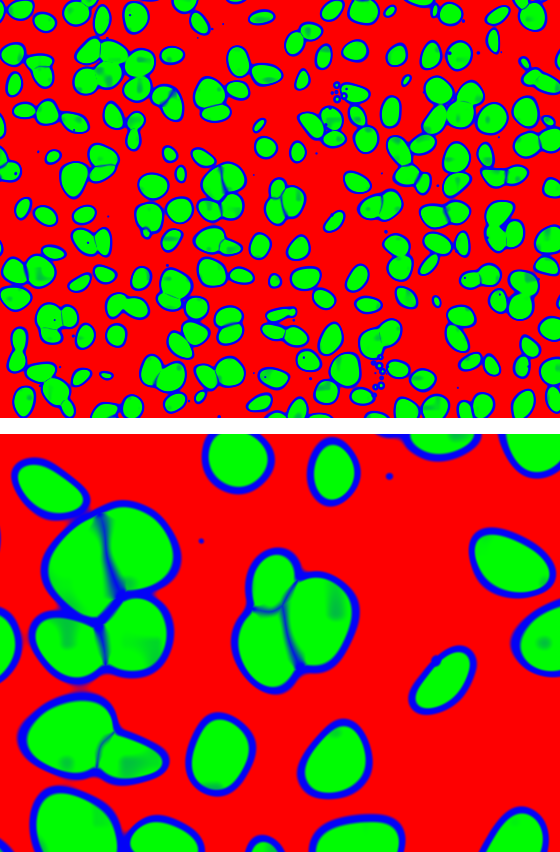
Top: the whole. Bottom: its middle third, enlarged.
This pattern is drawn by a Shadertoy shader. Its source:

```glsl
// Scattered rounded grains, green with blue rims on a red ground, with fine debris.

const vec3 GROUND = vec3(0.995, 0.0, 0.005);
const vec3 RIM    = vec3(0.01, 0.01, 0.97);
const vec3 BODY   = vec3(0.0, 0.99, 0.01);

const float RIM_WIDTH     = 0.0058;
const float EDGE_SOFT     = 0.0015;
const float GRAIN_SPACING = 0.076;
const float GRAIN_RADIUS  = 0.036;
const float SPECK_SPACING = 0.017;

// Three random values per lattice point, without sine
vec3 hash3(vec2 cell, float seed) {
    vec3 q = fract(vec3(cell.xyx + seed * 17.3) * vec3(0.1031, 0.1030, 0.0973));
    q += dot(q, q.yxz + 33.33);
    return fract((q.xxy + q.yzz) * q.zyx);
}

float noise(vec2 p, float seed) {
    vec2 i = floor(p), f = fract(p);
    f = f * f * (3.0 - 2.0 * f);
    float low  = mix(hash3(i, seed).x, hash3(i + vec2(1, 0), seed).x, f.x);
    float high = mix(hash3(i + vec2(0, 1), seed).x, hash3(i + vec2(1, 1), seed).x, f.x);
    return mix(low, high, f.y);
}

mat2 rotation(float angle) {
    float c = cos(angle), s = sin(angle);
    return mat2(c, -s, s, c);
}

// Approximate signed distance to an ellipse
float ellipse(vec2 p, vec2 radii) {
    float k = length(p / radii);
    return k * (k - 1.0) / max(length(p / (radii * radii)), 1e-3);
}

// 1 inside the two crumbled patches, 0 elsewhere
float crumble(vec2 p) {
    float roundPatch = length(p - vec2(0.80, 0.77));
    float tallPatch  = length((p - vec2(0.905, 0.10)) * vec2(1.5, 0.7));
    return 1.0 - smoothstep(0.025, 0.045, min(roundPatch, tallPatch));
}

// Distances to the nearest and second nearest grain
vec2 grains(vec2 p, float spacing, float radius) {
    vec2 nearest = vec2(1.0);
    vec2 home = floor(p / spacing);
    for (int y = -1; y <= 1; y++)
    for (int x = -1; x <= 1; x++) {
        vec2 cell = home + vec2(x, y);
        vec3 place = hash3(cell, 1.0);
        vec3 form  = hash3(cell, 2.0);
        vec2 center = (cell + 0.5 + 0.72 * (place.xy - 0.5)) * spacing;
        if (place.z > 0.89 || crumble(center) > 0.5) continue;

        float size = radius * mix(0.8, 1.2, form.x);
        if (place.z < 0.06) size *= 0.5;
        vec2 q = rotation(6.2832 * form.z) * (p - center);
        q.y += 12.0 * (hash3(cell, 3.0).x - 0.5) * q.x * q.x;
        float d = ellipse(q, size * vec2(1.0, mix(0.58, 0.95, form.y)));

        nearest = d < nearest.x ? vec2(d, nearest.x) : vec2(nearest.x, min(nearest.y, d));
    }
    return nearest;
}

// Distance to sparse specks, crowded in the crumbled patches
float specks(vec2 p, float spacing) {
    float nearest = 1.0;
    vec2 home = floor(p / spacing);
    for (int y = -1; y <= 1; y++)
    for (int x = -1; x <= 1; x++) {
        vec2 cell = home + vec2(x, y);
        vec3 place = hash3(cell, 5.0);
        vec2 center = (cell + 0.2 + 0.6 * place.xy) * spacing;
        float patchy = crumble(center);
        if (place.z > mix(0.012, 0.75, patchy)) continue;
        float radius = mix(0.0018, mix(0.0045, 0.0105, patchy), hash3(cell, 6.0).x);
        nearest = min(nearest, length(p - center) - radius);
    }
    return nearest;
}

// Fade from 1 below the edge to 0 above it
float below(float d, float edge, float soft) {
    return 1.0 - smoothstep(edge - soft, edge + soft, d);
}

void mainImage(out vec4 fragColor, in vec2 fragCoord) {
    vec2 uv = fragCoord / iResolution.y;
    float soft = max(EDGE_SOFT, 0.6 / iResolution.y);

    // Warp the plane so the outlines become uneven
    vec2 wobble = vec2(noise(uv * 23.0, 7.0), noise(uv * 23.0, 8.0)) - 0.5;
    vec2 p = uv + 0.010 * wobble;

    // Join touching grains with a rounded notch
    vec2 near = grains(p, GRAIN_SPACING, GRAIN_RADIUS);
    float blend = max(0.008 - (near.y - near.x), 0.0) / 0.008;
    float outline = near.x - 0.002 * blend * blend;

    // Seams between overlapping grains, from clear to fused
    float fusion = mix(0.001, 0.010, noise(uv * 17.0, 9.0));
    float seam = 0.5 * (near.x - near.y) - fusion;
    float blur = soft + 0.003 * smoothstep(0.001, 0.006, seam - outline);
    float grain = max(outline, seam);

    // Debris outside the grains and dark dots within them
    float speck = specks(uv + 0.005 * wobble, SPECK_SPACING);
    float dots = below(abs(speck + 0.5 * RIM_WIDTH), 0.5 * RIM_WIDTH, soft);

    float rim  = below(min(outline, speck), 0.0, soft);
    float body = below(min(grain, speck), -RIM_WIDTH, blur) * (1.0 - dots);

    // Faint smudges inside the grains
    body *= 1.0 - 0.3 * smoothstep(0.72, 1.0, noise(uv * 42.0, 10.0));

    vec3 color = mix(GROUND, RIM, rim);
    color = mix(color, BODY, body);
    fragColor = vec4(color, 1.0);
}
```
